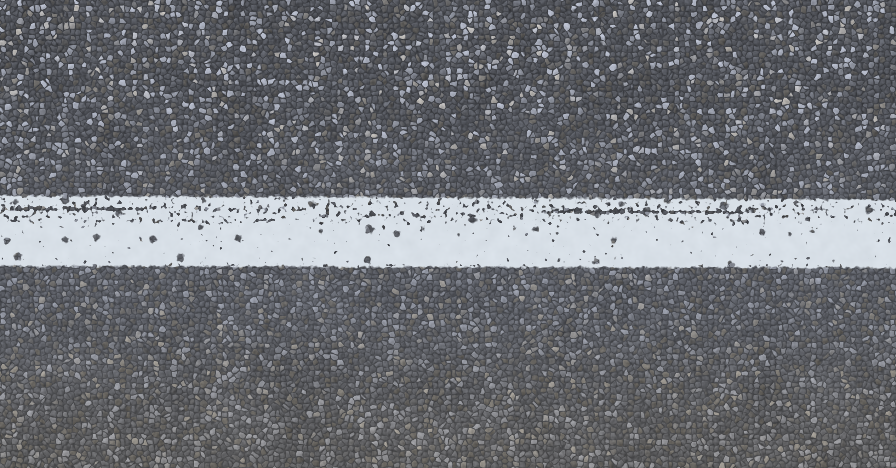
Give the GLSL for this texture, as a WebGL 1 fragment shader.

```glsl
precision highp float;
// Worn white road line across stony asphalt, seen from above.
// Cellular stones form the ground; gradient noise tints it and
// erodes the paint, with more wear near the upper edge of the line.

uniform vec2 u_resolution;

vec2 hash2(vec2 p) {
  vec3 q = fract(vec3(p.xyx) * vec3(0.1031, 0.1030, 0.0973));
  q += dot(q, q.yzx + 33.33);
  return fract((q.xx + q.yz) * q.zy);
}

// Gradient noise, roughly -0.7 to 0.7
float gradientNoise(vec2 p) {
  vec2 i = floor(p);
  vec2 f = fract(p);
  vec2 w = f * f * f * (f * (f * 6.0 - 15.0) + 10.0);
  float a = dot(hash2(i) * 2.0 - 1.0, f);
  float b = dot(hash2(i + vec2(1.0, 0.0)) * 2.0 - 1.0, f - vec2(1.0, 0.0));
  float c = dot(hash2(i + vec2(0.0, 1.0)) * 2.0 - 1.0, f - vec2(0.0, 1.0));
  float d = dot(hash2(i + 1.0) * 2.0 - 1.0, f - 1.0);
  return mix(mix(a, b, w.x), mix(c, d, w.x), w.y);
}

float fbm(vec2 p) {
  float sum = 0.0;
  float gain = 0.6;
  for (int k = 0; k < 3; k++) {
    sum += gain * gradientNoise(p);
    p = p * 2.03 + 17.3;
    gain *= 0.55;
  }
  return sum;
}

// Cellular stones: x = gap to the neighbour, yz = stone hashes, w = slope light
vec4 stones(vec2 p) {
  vec2 cell = floor(p);
  vec2 nearId = cell;
  vec2 nearOffset = vec2(0.0);
  float d1 = 8.0;
  float d2 = 8.0;
  for (int y = -1; y <= 1; y++) {
    for (int x = -1; x <= 1; x++) {
      vec2 id = cell + vec2(float(x), float(y));
      vec2 offset = p - id - 0.1 - 0.8 * hash2(id);
      float d = length(offset);
      if (d < d1) {
        d2 = d1;
        d1 = d;
        nearId = id;
        nearOffset = offset;
      } else {
        d2 = min(d2, d);
      }
    }
  }
  return vec4(d2 - d1, hash2(nearId + 71.0), dot(nearOffset, vec2(-0.5, 0.8)));
}

// Stones grow paler and bolder toward the top of the road
vec3 asphalt(vec2 p, float bold) {
  vec2 warp = 0.004 * vec2(gradientNoise(p * 90.0), gradientNoise(p * 90.0 + 40.0));
  vec4 s = stones((p + warp) * 82.0);
  float body = smoothstep(0.02, 0.35, s.x);
  float pale = smoothstep(0.62, 1.0, s.y) * mix(0.16, 0.34, bold);
  float tone = mix(0.285, 0.35 + 0.07 * s.y + pale, body);
  tone += 0.10 * s.w * body + 0.10 * gradientNoise(p * 150.0);
  tone += 0.05 * fbm(p * 7.0) + mix(0.012, -0.025, bold);
  vec3 cool = vec3(0.965, 0.995, 1.075);
  vec3 warm = vec3(1.03, 1.0, 0.95);
  float warmth = smoothstep(0.6, 1.0, s.z) * body * 0.8;
  warmth += 0.45 * (1.0 - smoothstep(0.0, 0.4, p.y));
  return tone * mix(cool, warm, clamp(warmth, 0.0, 1.0));
}

// Sparse irregular chips scattered one per large cell
float chips(vec2 p, float density, float aa) {
  vec2 cell = floor(p * density);
  vec2 h = hash2(cell + 9.0);
  vec2 center = (cell + 0.25 + 0.5 * hash2(cell + 31.0)) / density;
  float radius = 0.009 * h.x * step(0.45, h.y);
  float d = length(p - center) + 0.006 * gradientNoise(p * 130.0);
  return (1.0 - smoothstep(radius - aa, radius + aa, d)) * step(0.001, radius);
}

// Long thin scrape between x0 and x1
float scrape(vec2 p, float x0, float x1, float y) {
  float span = smoothstep(x0, x0 + 0.08, p.x) * (1.0 - smoothstep(x1 - 0.1, x1, p.x));
  return span * exp(-pow((p.y - y) / 0.004, 2.0));
}

// Coverage of paint left on the road
float paint(vec2 p, float u, float aa) {
  float top = 0.582 - 0.008 * u;
  float bottom = 0.431 - 0.004 * u;
  float ragged = 0.006 * gradientNoise(p * 85.0) + 0.003 * gradientNoise(p * 170.0);
  float line = smoothstep(bottom - aa, bottom + aa * 1.5, p.y + ragged);
  line *= 1.0 - smoothstep(top - aa * 1.5, top + aa, p.y + ragged);
  float worn = smoothstep(0.505, 0.535, p.y) * (1.0 - 0.35 * smoothstep(0.56, 0.575, p.y));
  float rim = 1.0 - smoothstep(0.0, 0.02, p.y - bottom);
  float grain = 0.65 * gradientNoise(p * 75.0) + 0.55 * gradientNoise(p * 135.0 + 5.0);
  float bias = 0.42 - 0.23 * worn - 0.13 * rim + 0.16 * fbm(p * 9.0);
  bias -= 0.34 * (scrape(p, -0.1, 0.36, 0.554) + scrape(p, 1.12, 1.65, 0.547));
  float kept = smoothstep(-0.05, 0.10, grain + bias);
  float dent = length((p - vec2(1.01, 0.53)) * vec2(0.8, 1.2)) + 0.005 * gradientNoise(p * 110.0);
  kept *= smoothstep(0.005, 0.005 + 2.0 * aa, dent);
  return line * kept * (1.0 - 0.9 * chips(p, 17.0, aa));
}

void main() {
  vec2 p = gl_FragCoord.xy / u_resolution.y;
  float u = gl_FragCoord.x / u_resolution.x;
  float aa = 0.7 / u_resolution.y;
  float bold = smoothstep(0.35, 0.95, p.y);
  vec3 ground = asphalt(p, bold);
  vec3 white = vec3(0.845, 0.875, 0.905) + 0.04 * fbm(p * 30.0);
  float cover = paint(p, u, max(aa, 0.002));
  float inLine = smoothstep(0.425, 0.435, p.y) * (1.0 - smoothstep(0.57, 0.585, p.y));
  ground *= 1.0 - 0.12 * inLine;
  gl_FragColor = vec4(mix(ground, white, cover), 1.0);
}
```
